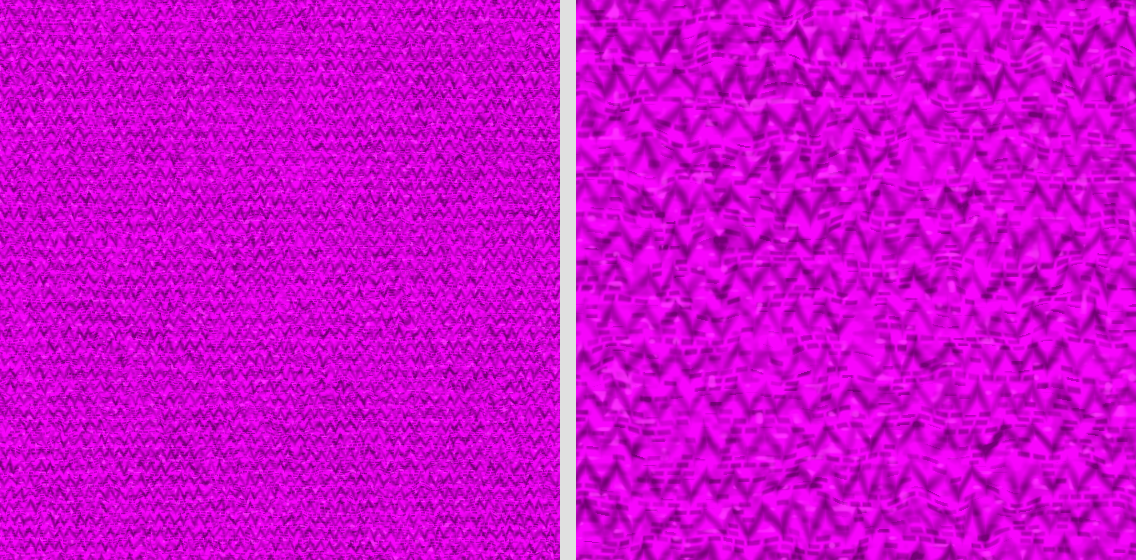
Left, the full canvas; right, a detail of the centre.
Give the GLSL for this texture, as a Shadertoy shader.

```glsl
#define COLUMNS 56.0
#define ROWS 42.0
#define ZIGZAG_HEIGHT 0.56
#define LINE_WIDTH 0.18
#define LINE_DEPTH 0.66
#define DASH_DEPTH 0.52
#define GRAIN_DEPTH 0.62
#define WOBBLE 0.20
#define MOTTLE 0.09
#define SHADOW_COLOR vec3(0.46, 0.00, 0.47)
#define YARN_COLOR vec3(0.97, 0.02, 0.99)
#define GLINT_COLOR vec3(1.00, 0.24, 1.00)

float hash(vec2 p) {
    return fract(sin(dot(p, vec2(127.1, 311.7))) * 43758.5453);
}

float noise(vec2 p) {
    vec2 cell = floor(p);
    vec2 f = fract(p);
    f = f * f * (3.0 - 2.0 * f);
    return mix(mix(hash(cell), hash(cell + vec2(1, 0)), f.x),
               mix(hash(cell + vec2(0, 1)), hash(cell + vec2(1, 1)), f.x), f.y);
}

float triangleWave(float x) {
    return abs(fract(x) - 0.5) * 2.0;
}

// Height of the stitch zigzag above its row line
float zigzag(float x) {
    return ZIGZAG_HEIGHT * (triangleWave(x) - 0.5);
}

// Steep dark zigzag between the stitches of each row
float zigzagGap(vec2 p, float blur) {
    float slope = 2.0 * ZIGZAG_HEIGHT * COLUMNS / ROWS;
    float y = p.y - zigzag(p.x);
    float row = floor(y + 0.5);
    float dist = abs(y - row) / sqrt(1.0 + slope * slope);
    float strength = 0.35 + 0.9 * noise(vec2(p.x * 2.0, row * 7.3));
    return strength * (1.0 - smoothstep(0.0, LINE_WIDTH + blur, dist));
}

// Short stacked thread shadows, densest halfway between two zigzags
float threadDash(vec2 p) {
    vec2 q = p * vec2(2.0, 5.0);
    q.x += hash(vec2(floor(q.y), 5.0));
    vec2 cell = floor(q);
    vec2 f = abs(fract(q) - 0.5);
    float between = 1.0 - triangleWave(p.y);
    float present = step(0.82 - 0.5 * between, hash(cell + 17.0));
    float strength = 0.5 + 0.6 * hash(cell + 31.0);
    float bar = 1.0 - smoothstep(0.1, 0.5, f.y);
    return present * strength * bar * (1.0 - smoothstep(0.28, 0.5, f.x));
}

void mainImage(out vec4 fragColor, in vec2 fragCoord) {
    vec2 uv = fragCoord / iResolution.xy;
    float blur = 0.5 * ROWS / iResolution.y;
    vec2 stitch = uv * vec2(COLUMNS, ROWS);

    // Uneven yarn tension
    vec2 tension = vec2(noise(stitch * 0.9), noise(stitch * 0.9 + 41.0)) - 0.5;
    vec2 p = stitch + 2.0 * WOBBLE * tension;

    // Fibre grain and broad mottling
    float grain = noise(stitch * vec2(3.0, 6.0) + 9.0);
    float mottle = 0.6 * noise(uv * vec2(7.0, 9.0)) + 0.4 * noise(uv * vec2(18.0, 30.0));

    // Shade the cloth
    float gap = zigzagGap(p, blur);
    float shade = LINE_DEPTH * gap
                + DASH_DEPTH * threadDash(p) * (1.0 - 0.4 * min(gap, 1.0))
                + GRAIN_DEPTH * max(grain - 0.45, 0.0)
                + MOTTLE * (mottle - 0.5);
    vec3 color = mix(YARN_COLOR, SHADOW_COLOR, clamp(shade, 0.0, 1.0));

    // Pale glints on raised fibres
    float glint = smoothstep(0.72, 0.95, noise(stitch * vec2(2.5, 5.5) + 73.0));
    color = mix(color, GLINT_COLOR, 0.7 * glint * (1.0 - smoothstep(0.0, 0.5, gap)));

    fragColor = vec4(color, 1.0);
}
```
